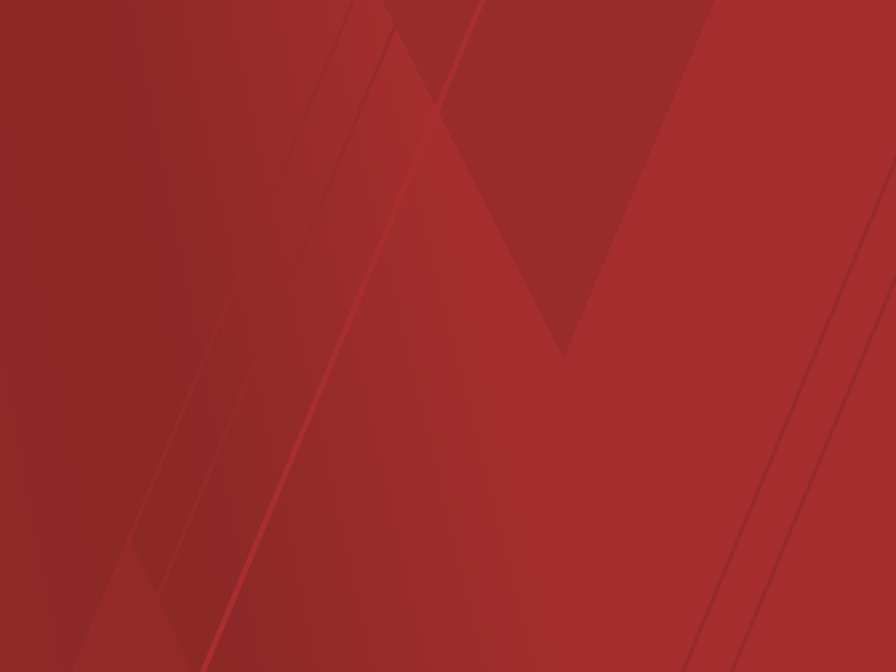
Reproduce this background procedurally as a Shadertoy shader.

```glsl
// Crimson backdrop: a slanted shade, two wedges and thin diagonal stripes.

const vec3 BRIGHT_RED = vec3(0.655, 0.182, 0.190);
const vec3 DEEP_RED   = vec3(0.541, 0.157, 0.158);
const vec3 WEDGE_RED  = vec3(0.597, 0.167, 0.167);
const vec3 FOOT_RED   = vec3(0.574, 0.165, 0.166);
const vec3 STRIPE_RED = vec3(0.586, 0.166, 0.168);
const vec3 ACCENT_RED = vec3(0.664, 0.182, 0.190);

// Lengths are fractions of the canvas height.
const float CANVAS_ASPECT = 4.0 / 3.0;
const float LEAN          = 0.416;   // horizontal run of the stripes per unit of height
const float THIN_HALF     = 0.0030;
const float ACCENT_HALF   = 0.0040;
const float ACCENT_FOOT   = 0.302;
const vec2  LEFT_PAIR     = vec2(0.110, 0.078);  // foot of first stripe, spacing
const vec2  RIGHT_PAIR    = vec2(1.016, 0.073);
const vec2  WEDGE_TIP     = vec2(0.8385, 0.466);
const vec2  FOOT_TIP      = vec2(0.193, 0.198);
const vec2  SHADE_START   = vec2(0.347, -0.190); // x at the bottom, run per height
const vec2  SHADE_END     = vec2(0.885, -0.260);
const float CORNER_LIFT   = 0.18;

// Soft coverage of the inside of a signed distance.
float cover(float dist, float pixel) {
    return smoothstep(0.75 * pixel, -0.75 * pixel, dist);
}

// Signed distance to a line through a point; positive on its right side.
float rightOf(vec2 p, vec2 through, float run) {
    vec2 d = p - through;
    return (d.x - run * d.y) / sqrt(1.0 + run * run);
}

float stripe(vec2 p, float foot, float halfWidth, float pixel) {
    return cover(abs(rightOf(p, vec2(foot, 0.0), LEAN)) - halfWidth, pixel);
}

float stripePair(vec2 p, vec2 pair, float pixel) {
    float amount = 0.0;
    for (int i = 0; i < 2; i++) {
        amount = max(amount, stripe(p, pair.x + float(i) * pair.y, THIN_HALF, pixel));
    }
    return amount;
}

// Area between a left and a right edge that meet at the tip.
float wedge(vec2 p, vec2 tip, float leftRun, float rightRun, float pixel) {
    float dist = max(-rightOf(p, tip, leftRun), rightOf(p, tip, rightRun));
    return cover(dist, pixel);
}

void mainImage(out vec4 fragColor, in vec2 fragCoord) {
    vec2 p = fragCoord / iResolution.xy * vec2(CANVAS_ASPECT, 1.0);
    float pixel = 1.0 / iResolution.y;

    // Slanted shade, lifted slightly towards the left corners
    float start = SHADE_START.x + SHADE_START.y * p.y;
    float end = SHADE_END.x + SHADE_END.y * p.y;
    float shade = clamp((p.x - start) / (end - start), 0.0, 1.0);
    shade += CORNER_LIFT * smoothstep(0.12, 0.42, start - p.x);
    vec3 color = mix(DEEP_RED, BRIGHT_RED, shade);

    // Lower left wedge opens downwards
    color = mix(color, FOOT_RED, wedge(p, FOOT_TIP, LEAN, -0.474, pixel));

    // Muted stripes
    float stripes = max(stripePair(p, LEFT_PAIR, pixel), stripePair(p, RIGHT_PAIR, pixel));
    color = mix(color, STRIPE_RED, stripes);

    // Upper wedge opens upwards
    color = mix(color, WEDGE_RED, wedge(p, WEDGE_TIP, -0.506, 0.422, pixel));

    // Accent stripe on top
    color = mix(color, ACCENT_RED, stripe(p, ACCENT_FOOT, ACCENT_HALF, pixel));

    fragColor = vec4(color, 1.0);
}
```
